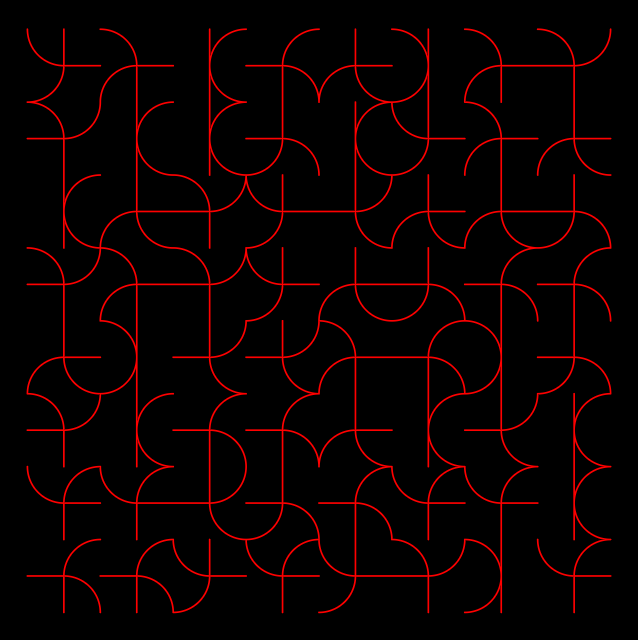
Give the GLSL for this pattern, as a Shadertoy shader.

```glsl
const float GRID_CELLS = 8.0;
const float CELL_SIZE = 0.1139;
const float LINE_WIDTH = 0.0026;
const float STRAIGHT_SHARE = 0.16;
const float DIAGONAL_SHARE = 0.42;
const vec2 GRID_CENTER = vec2(0.0, -0.0013);
const vec3 BACKGROUND = vec3(0.0);
const vec3 LINE_RED = vec3(1.0, 0.0, 0.0);

float hash(vec2 p, float seed) {
    return fract(sin(dot(p, vec2(127.1, 311.7)) + seed * 74.7) * 43758.5453);
}

float randomSign(vec2 p, float seed) {
    return hash(p, seed) < 0.5 ? -1.0 : 1.0;
}

// Quarter circle from the tile center to its lower left corner
float arcDistance(vec2 p) {
    vec2 q = p - vec2(-1.0, 0.0);
    if (q.x > 0.0 && q.y < 0.0) return abs(length(q) - 1.0);
    return min(length(p), length(p + 1.0));
}

// Straight run from the top edge to the center, then the arc
float strokeDistance(vec2 p) {
    float stem = length(vec2(p.x, p.y - clamp(p.y, 0.0, 1.0)));
    return min(stem, arcDistance(p));
}

// Two strokes per tile: either mirrored or a quarter turn apart
float tileDistance(vec2 p, vec2 cell) {
    bool straight = hash(cell, 1.0) < STRAIGHT_SHARE;
    p *= vec2(randomSign(cell, 2.0), randomSign(cell, 3.0));
    if (!straight && hash(cell, 4.0) < DIAGONAL_SHARE) p = p.yx;
    vec2 partner = straight ? vec2(p.x, -p.y) : vec2(p.y, -p.x);
    return min(strokeDistance(p), strokeDistance(partner));
}

// Nearest stroke among the four closest tiles, in canvas units
float patternDistance(vec2 uv) {
    vec2 g = (uv - GRID_CENTER) / CELL_SIZE + 0.5 * GRID_CELLS;
    vec2 base = floor(g - 0.5);
    float nearest = 10.0;
    for (int j = 0; j < 2; j++) {
        for (int i = 0; i < 2; i++) {
            vec2 cell = base + vec2(i, j);
            bool inside = all(greaterThanEqual(cell, vec2(0.0)))
                       && all(lessThan(cell, vec2(GRID_CELLS)));
            if (inside) {
                vec2 p = 2.0 * (g - cell) - 1.0;
                nearest = min(nearest, tileDistance(p, cell));
            }
        }
    }
    return nearest * 0.5 * CELL_SIZE;
}

void mainImage(out vec4 fragColor, in vec2 fragCoord) {
    vec2 uv = (fragCoord - 0.5 * iResolution.xy) / iResolution.y;
    float pixel = 1.0 / iResolution.y;

    // Antialiased line coverage
    float edge = 0.5 * LINE_WIDTH - patternDistance(uv);
    float coverage = clamp(edge / pixel + 0.5, 0.0, 1.0);
    fragColor = vec4(mix(BACKGROUND, LINE_RED, coverage), 1.0);
}
```
